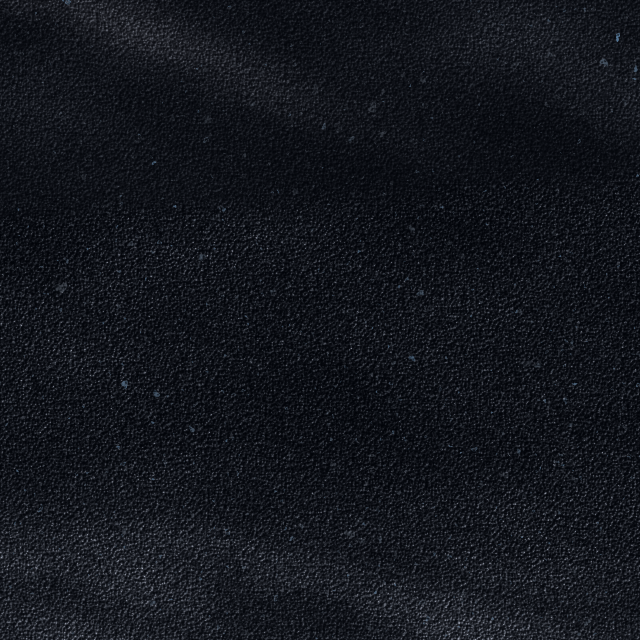
Write a three.js fragment shader that draws this texture.

```glsl
varying vec2 vUv;

vec2 hash2(vec2 p) {
  vec3 q = fract(p.xyx * vec3(0.1031, 0.1030, 0.0973));
  q += dot(q, q.yzx + 33.33);
  return fract((q.xx + q.yz) * q.zy);
}

// Distance to the nearest scattered point, in cells
float cellular(vec2 p) {
  vec2 cell = floor(p);
  float nearest = 2.0;
  for (int y = -1; y <= 1; y++) {
    for (int x = -1; x <= 1; x++) {
      vec2 id = cell + vec2(x, y);
      nearest = min(nearest, distance(p, id + hash2(id + 17.0)));
    }
  }
  return nearest;
}

// Layered sines, each octave bent by the previous one
float waves(vec2 p) {
  float sum = 0.0;
  float weight = 0.5;
  for (int i = 0; i < 5; i++) {
    sum += weight * sin(p.x + 1.3 * sin(p.y + sum)) * cos(p.y * 0.8 + sum);
    p = mat2(1.5, 1.1, -1.1, 1.5) * p + 2.7;
    weight *= 0.55;
  }
  return sum;
}

// Irregular mineral chips: x is brightness, y is blueness
vec2 flecks(vec2 uv, float scale, float share, float size) {
  vec2 p = uv * scale;
  vec2 cell = floor(p);
  vec2 result = vec2(0.0);
  for (int y = -1; y <= 1; y++) {
    for (int x = -1; x <= 1; x++) {
      vec2 id = cell + vec2(x, y);
      vec2 place = hash2(id + scale);
      vec2 shape = hash2(id + scale + 131.0);
      vec2 kind = hash2(id + scale + 311.0);
      float turn = 6.283 * shape.x;
      vec2 q = mat2(cos(turn), sin(turn), -sin(turn), cos(turn)) * (p - id - place);
      q.y *= 1.0 + 0.9 * kind.y;
      float angle = atan(q.y, q.x);
      float lumps = 1.0 + 0.22 * sin(2.0 * angle + 9.0 * place.x) + 0.2 * sin(3.0 * angle + 9.0 * place.y);
      float radius = size * scale * mix(0.4, 1.0, shape.y) * lumps;
      float d = length(q) - radius;
      float soft = 0.0011 * scale;
      float body = 1.0 - smoothstep(-soft, soft, d);
      float rim = smoothstep(-0.8 * radius, 0.0, d);
      body *= mix(1.0, 0.3 + 0.7 * rim, step(0.7, fract(kind.y * 7.0)));
      float rarity = fract(place.x * 13.0 + shape.y * 5.0);
      float light = body * step(kind.x, share) * (0.25 + 0.75 * pow(rarity, 4.0));
      result = max(result, vec2(light, light * smoothstep(0.75, 1.0, rarity)));
    }
  }
  return result;
}

void main() {
  vec2 uv = vUv;
  float drift = waves(uv * vec2(5.0, 9.0) + vec2(0.0, 2.0 * uv.x));
  float cloud = waves(uv * vec2(11.0, 19.0) + 4.0);

  // Broad zones: smooth top, gritty middle, paler sloping bands below
  float top = smoothstep(-0.03, 0.03, uv.y - 0.65 - 0.07 * uv.x + 0.03 * cloud);
  float bottom = 1.0 - smoothstep(0.12, 0.36, uv.y + 0.13 * uv.x + 0.09 * drift);
  float across = uv.y - 1.04 + 0.4 * uv.x + 0.025 * cloud;
  float streak = exp(-across * across / 0.0026) * (1.0 - smoothstep(0.2, 0.7, uv.x));
  float hazeAcross = uv.y - 1.34 + 0.5 * uv.x + 0.03 * drift;
  float haze = exp(-hazeAcross * hazeAcross / 0.008) * smoothstep(0.45, 0.8, uv.x);
  float band = bottom * sin(42.0 * (uv.y + 0.22 * uv.x) + 5.0 * drift);

  // Leathery grain lit from one side, broken up by two finer and coarser layers
  vec2 grainUv = uv * 200.0 + 0.4 * cloud;
  float grain = 2.8 * (cellular(grainUv + vec2(0.35, -0.35)) - cellular(grainUv));
  grain += 2.0 * (0.45 - cellular(uv * 270.0 + 31.0));
  grain += 1.3 * (0.45 - cellular(uv * 105.0 + 7.0));

  float level = -0.2 + 0.04 * top + 0.62 * bottom + 0.2 * band;
  level += 0.85 * streak + 0.6 * haze + 0.35 * drift + 0.25 * cloud;
  float tone = 0.057 * exp(level + grain * mix(0.88, 0.55, top) * (1.0 - 0.2 * bottom));
  vec3 color = tone * vec3(1.0, 1.02, 1.08) + vec3(-0.002, 0.007, 0.027);
  color += streak * vec3(0.006, 0.002, 0.0);

  // Chips from grit to rare blue crystals
  float grit = flecks(uv + 0.19, 185.0, mix(0.5, 0.22, top), 0.0019).x;
  vec2 dust = flecks(uv, 115.0, mix(0.4, 0.12, top), 0.0027);
  vec2 chips = flecks(uv + 0.37, 46.0, mix(0.2, 0.1, top), 0.0052);
  vec2 crystals = flecks(uv + 0.71, 15.0, 0.16, 0.0085);
  vec2 fleck = max(max(dust * 0.75, chips * 0.8), crystals);
  fleck.x = max(fleck.x, grit * 0.6);
  vec3 chipColor = mix(vec3(0.33, 0.36, 0.4), vec3(0.33, 0.47, 0.6), fleck.y);
  color = mix(color, chipColor, fleck.x * clamp(0.8 + 0.35 * grain, 0.25, 1.0));

  // A few bright glints
  float glint = flecks(uv + 0.13, 9.0, 0.05, 0.0045).x;
  color = mix(color, vec3(0.75, 0.82, 0.88), smoothstep(0.1, 0.5, glint));

  gl_FragColor = vec4(color, 1.0);
}
```
